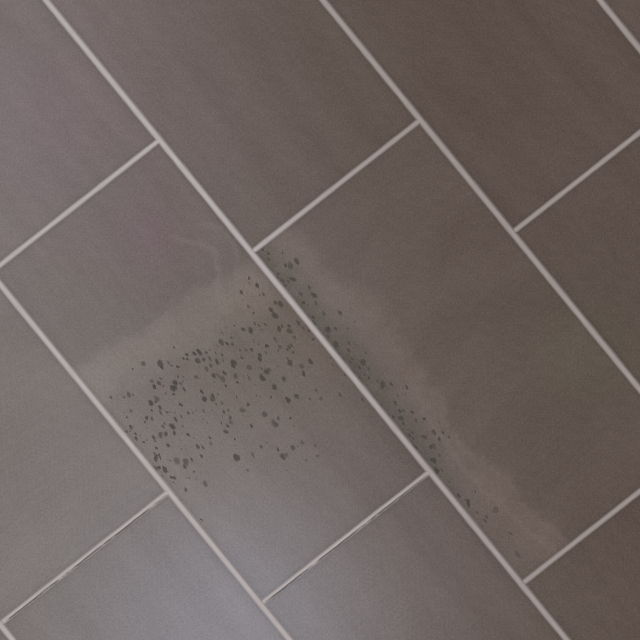
Give the GLSL for this texture, as a three.js fragment shader.

```glsl
// Slanted grey-brown stone floor tiles in a one-third running bond with pale grout.
varying vec2 vUv;

float hash(vec2 p) {
  return fract(sin(dot(p, vec2(127.1, 311.7))) * 4375.85);
}

// Cellular noise: x = distance to the nearest point, y = its random value.
vec2 cells(vec2 p) {
  vec2 best = vec2(9.0, 0.0);
  for (int j = -1; j <= 1; j++) {
    for (int i = -1; i <= 1; i++) {
      vec2 id = floor(p) + vec2(float(i), float(j));
      vec2 point = id + 0.1 + 0.8 * vec2(hash(id), hash(id + 41.3));
      float d = length(p - point);
      if (d < best.x) best = vec2(d, hash(id + 17.7));
    }
  }
  return best;
}

// Layered, warped sines in -1..1.
float waves(vec2 p) {
  float sum = 0.0, amp = 0.45;
  for (int i = 0; i < 6; i++) {
    sum += amp * sin(p.x + 1.7 * sin(p.y)) * cos(p.y * 0.9 + sin(p.x * 0.7));
    p = mat2(1.5, 1.2, -1.2, 1.5) * p + 2.3;
    amp *= 0.62;
  }
  return sum;
}

float blob(vec2 p, vec2 center, float radius) {
  vec2 d = (p - center) / radius;
  return exp(-dot(d, d));
}

void main() {
  // Oblique tile coordinates: u counts rows, v runs along each row.
  vec2 q = vUv - vec2(0.393, 0.6055);
  float u = (0.5182 * q.x + 0.4219 * q.y) / 0.2243;
  float v = (0.2073 * q.x - 0.264 * q.y) / 0.2243;
  float row = floor(u);
  float along = v - 0.34 * row;
  vec2 tile = vec2(row, floor(along));
  vec2 t = vec2(u - row, along - tile.y);
  float rnd = hash(tile + 5.0);

  // Broad light falling from brown at the right to cool grey at the bottom.
  float shade = 1.0 - smoothstep(0.0, 0.88, vUv.x + 0.35 * (vUv.y - 0.5));
  vec3 stone = mix(vec3(0.368, 0.318, 0.295), vec3(0.475, 0.445, 0.435), shade);
  stone = mix(stone, vec3(0.565, 0.553, 0.58), 0.85 * blob(vUv, vec2(0.36, 0.0), 0.25));
  stone += vec3(0.02, 0.005, 0.025) * blob(vUv, vec2(0.08, 0.82), 0.2);
  stone += vec3(0.012, -0.006, 0.012) * blob(vUv, vec2(0.24, 0.63), 0.06);
  stone += vec3(-0.012, 0.006, -0.008) * blob(vUv, vec2(0.92, 0.45), 0.1);

  // Mottling, faint bedding streaks and fine grain.
  float wobble = waves(vUv * 17.0);
  float rough = waves(vUv * 75.0 + 4.0);
  stone += 0.016 * (rnd - 0.5) + 0.01 * waves(vUv * 9.0 + rnd * 20.0) + 0.006 * rough;
  vec2 bed = mix(t, t.yx, step(0.55, rnd));
  stone += 0.014 * waves(vec2(bed.x * 26.0 + 2.0 * sin(bed.y * 2.0), bed.y * 2.5 + rnd * 9.0));
  stone += 0.03 * (hash(floor(vUv * 512.0)) - 0.5) + 0.01 * (cells(vUv * 190.0).x - 0.45);

  float middleTile = float(tile == vec2(0.0, 0.0));
  float leftTile = float(tile == vec2(-1.0, 0.0));

  // Middle tile: pale mineral sheet with a veined rim and a mossy strip.
  float rim = t.x - 0.25 - 0.04 * sin(t.y * 9.0 - 1.5) - 0.05 * wobble - 0.02 * rough;
  float sheet = smoothstep(0.06, -0.05, rim) * smoothstep(-0.3, -0.06, rim);
  float vein = exp(-pow(rim / 0.014, 2.0)) * smoothstep(0.35, 0.6, t.y) * (0.6 + 0.6 * rough);
  float innerVein = exp(-pow((rim + 0.08 + 0.05 * wobble) / 0.012, 2.0)) * smoothstep(0.4, 0.6, t.y);
  float moss = smoothstep(0.17, 0.03, t.x + 0.05 * wobble) * smoothstep(0.85, 0.6, t.y);
  stone += middleTile * (vec3(0.036, 0.032, 0.032) * sheet + 0.022 * vein + 0.014 * innerVein);
  stone -= middleTile * moss * vec3(0.05, 0.033, 0.04) * (0.8 + 0.5 * rough);

  // Left tile: pale band crossing it, with a curling vein above.
  float band = t.y - 0.35 - 0.05 * t.x - 0.03 * wobble - 0.012 * rough;
  float cloud = smoothstep(-0.07, -0.02, band) * smoothstep(0.1, 0.0, band);
  float curl = abs(t.x - 0.85 - 0.05 * sin(t.y * 28.0) - 0.04 * wobble) - 0.05;
  float curlVein = exp(-pow(curl / 0.016, 2.0)) * smoothstep(0.18, 0.24, t.y) * smoothstep(0.4, 0.33, t.y);
  float rimVein = exp(-pow((band + 0.045) / 0.006, 2.0)) * (0.5 + 0.6 * rough);
  stone += leftTile * (vec3(0.046, 0.043, 0.036) * cloud + 0.025 * curlVein + 0.015 * rimVein);
  stone += leftTile * vec3(0.01, 0.008, 0.0) * smoothstep(0.35, 0.5, t.y) * smoothstep(0.9, 0.6, t.y);

  // Small ragged pits, clustered over the worn areas.
  float pitted = leftTile * smoothstep(0.36, 0.47, t.y) * smoothstep(0.85, 0.5, t.y + 0.08 * wobble);
  pitted = max(pitted, middleTile * smoothstep(0.2, 0.04, t.x) * smoothstep(1.05, 0.5, t.y));
  vec2 ragged = vUv + 0.0035 * vec2(rough, waves(vUv * 90.0 + 9.0));
  for (int i = 0; i < 2; i++) {
    float scale = 68.0 + 42.0 * float(i);
    vec2 pit = cells(vec2(ragged.x + 0.35 * ragged.y, ragged.y * 0.8) * scale + 7.0 * float(i));
    float size = 0.3 * smoothstep(1.0 - 0.62 * pitted, 1.0, pit.y) * step(0.01, pitted);
    float hole = smoothstep(size + 0.1, size - 0.12, pit.x) * smoothstep(0.0, 0.12, size);
    stone = mix(stone, vec3(0.27, 0.255, 0.235), hole * (0.4 + 0.4 * hash(vec2(pit.y, 3.0))));
  }

  // Signed distances to the long joints and the cross joints.
  float longSide = (fract(u + 0.5) - 0.5) * 0.3356;
  float crossSide = (fract(along + 0.5) - 0.5) * 0.668;
  float wear = 0.0007 * rough;
  float longEdge = abs(longSide) - 0.0054 + wear;
  float crossEdge = abs(crossSide) - 0.0044 + wear;
  float edge = min(longEdge, crossEdge);

  // Soft shadow beside the joints, then rounded grout.
  stone *= 1.0 - 0.1 * exp(-max(edge, 0.0) / 0.003);
  vec3 grout = mix(vec3(0.6, 0.56, 0.545), vec3(0.69, 0.66, 0.655), smoothstep(0.0, 0.6, shade));
  grout *= 0.87 + 0.15 * smoothstep(0.0, -0.004, edge) + 0.04 * rough;
  grout *= 1.0 - 0.1 * smoothstep(0.0005, 0.0045, longSide) * step(longEdge, 0.0);
  vec3 color = mix(stone, grout, smoothstep(0.0021, -0.0021, edge));

  // Broken open crack along the lower cross joints.
  float crack = exp(-pow((crossSide - 0.0022 - wear) / 0.0013, 2.0)) * smoothstep(0.0, 0.002, longEdge);
  crack *= smoothstep(-0.35, 0.25, wobble + 0.4 * rough);
  color *= 1.0 - 0.38 * crack * smoothstep(0.3, 0.2, vUv.y) * step(row, -0.5);

  gl_FragColor = vec4(color, 1.0);
}
```
